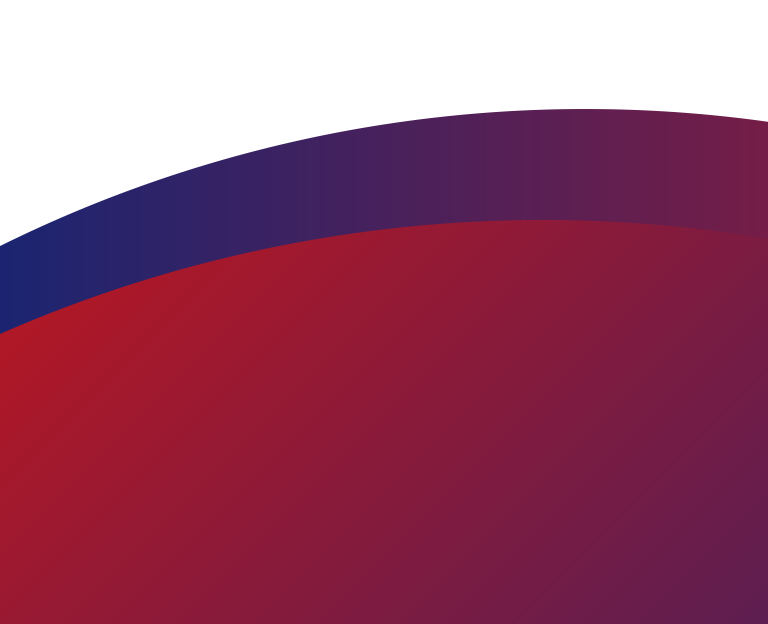
This background is drawn by a Shadertoy shader. Its source:

```glsl
// Two broad overlapping discs rise from below a white field.
// The rear disc fades sideways from navy to plum, the front one
// diagonally from crimson to purple; edges use circle distances.

// Lengths are in canvas heights, origin at the lower left.
const vec2 REAR_CENTER = vec2(0.9375, -1.2853);
const float REAR_RADIUS = 2.1106;
const vec2 FRONT_CENTER = vec2(0.8702, -1.5160);
const float FRONT_RADIUS = 2.1635;

// Start and end points of each gradient.
const vec2 REAR_FROM = vec2(0.0, 0.0);
const vec2 REAR_TO = vec2(1.2308, 0.0);
const vec2 FRONT_FROM = vec2(0.0, 0.465);
const vec2 FRONT_TO = vec2(0.848, -0.383);

const vec3 WHITE = vec3(1.0);
const vec3 NAVY = vec3(0.106, 0.143, 0.443);
const vec3 PLUM = vec3(0.455, 0.115, 0.278);
const vec3 CRIMSON = vec3(0.690, 0.092, 0.148);
const vec3 PURPLE = vec3(0.365, 0.118, 0.318);

// Linear blend of two colours along the segment from a to b.
vec3 linearGradient(vec2 p, vec2 a, vec2 b, vec3 start, vec3 end) {
    vec2 axis = b - a;
    float t = dot(p - a, axis) / dot(axis, axis);
    return mix(start, end, clamp(t, 0.0, 1.0));
}

// Disc coverage, smoothed over one pixel.
float discMask(vec2 p, vec2 center, float radius, float pixel) {
    float d = length(p - center) - radius;
    return clamp(0.5 - d / pixel, 0.0, 1.0);
}

void mainImage(out vec4 fragColor, in vec2 fragCoord) {
    vec2 p = fragCoord / iResolution.y;
    float pixel = 1.0 / iResolution.y;

    // Rear disc
    vec3 rear = linearGradient(p, REAR_FROM, REAR_TO, NAVY, PLUM);
    vec3 color = mix(WHITE, rear, discMask(p, REAR_CENTER, REAR_RADIUS, pixel));

    // Front disc
    vec3 front = linearGradient(p, FRONT_FROM, FRONT_TO, CRIMSON, PURPLE);
    color = mix(color, front, discMask(p, FRONT_CENTER, FRONT_RADIUS, pixel));

    fragColor = vec4(color, 1.0);
}
```
